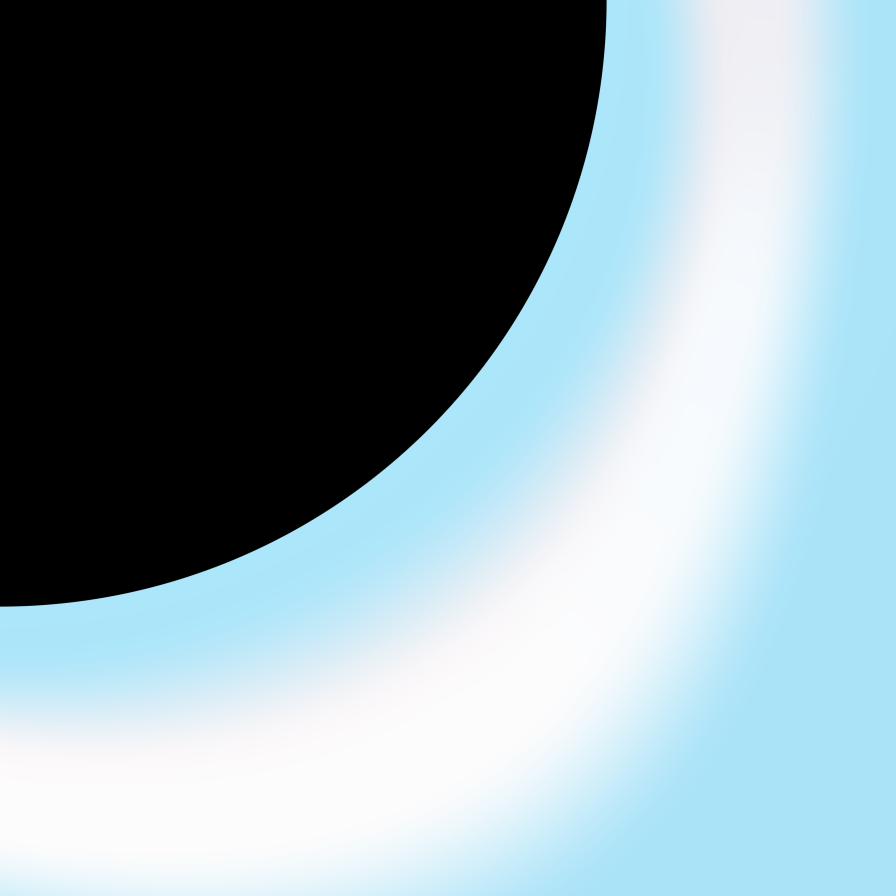
Reproduce this background procedurally as a Shadertoy shader.

```glsl
const vec2 DISC_CENTER = vec2(0.0, 1.0);
const float DISC_RADIUS = 0.677;
const float HALF_PI = 1.5707963;

const vec3 DISC_COLOR = vec3(0.0);
const vec3 SKY_NEAR = vec3(0.675, 0.900, 0.980);
const vec3 SKY_FAR = vec3(0.665, 0.888, 0.972);
const vec3 BAND_TOP = vec3(0.935, 0.935, 0.955);
const vec3 BAND_SIDE = vec3(0.965, 0.982, 0.995);
const vec3 BAND_BASE = vec3(0.992, 0.988, 0.990);
const vec3 INNER_TINT = vec3(0.955, 0.925, 0.940);

// Band radii and the swelling towards the lower right
const float INNER_RADIUS = 0.765;
const float OUTER_RADIUS = 0.915;
const float BULGE_TURN = 0.645;
const float BULGE_SPREAD = 0.33;
const float BULGE_SIZE = 0.165;
const vec2 INNER_SOFTNESS = vec2(0.050, 0.088);
const vec2 OUTER_SOFTNESS = vec2(0.055, 0.105);

float softStep(float edge, float halfWidth, float x) {
    return smoothstep(edge - halfWidth, edge + halfWidth, x);
}

// Tone along the arc: grey, cool white, then warm white
vec3 bandColor(float turn, float across) {
    vec3 color = mix(BAND_TOP, BAND_SIDE, smoothstep(0.0, 0.28, turn));
    color = mix(color, BAND_BASE, smoothstep(0.28, 0.65, turn));
    float tint = 1.0 - smoothstep(0.0, 0.48, across);
    return mix(color, INNER_TINT, tint * mix(0.9, 0.55, turn));
}

void mainImage(out vec4 fragColor, in vec2 fragCoord) {
    vec2 p = fragCoord / iResolution.xy - DISC_CENTER;
    float radius = length(p);

    // Quarter turn: 0 points right, 1 points down
    float turn = atan(-p.y, p.x) / HALF_PI;
    float offset = (turn - BULGE_TURN) / BULGE_SPREAD;
    float bulge = exp(-offset * offset);

    // Soft band between two uneven arcs
    float inner = INNER_RADIUS + 0.02 * turn + 0.035 * sin(2.0 * turn * HALF_PI);
    float outer = OUTER_RADIUS + 0.03 * turn + BULGE_SIZE * bulge;
    float band = softStep(inner, mix(INNER_SOFTNESS.x, INNER_SOFTNESS.y, bulge), radius);
    band *= 1.0 - softStep(outer, mix(OUTER_SOFTNESS.x, OUTER_SOFTNESS.y, bulge), radius);
    float across = (radius - inner) / (outer - inner);

    vec3 color = mix(SKY_NEAR, SKY_FAR, smoothstep(0.7, 1.3, radius));
    color = mix(color, bandColor(turn, across), band);

    // Dark disc with a crisp edge
    float pixel = 1.0 / min(iResolution.x, iResolution.y);
    color = mix(DISC_COLOR, color, softStep(DISC_RADIUS, 0.7 * pixel, radius));

    fragColor = vec4(color, 1.0);
}
```
